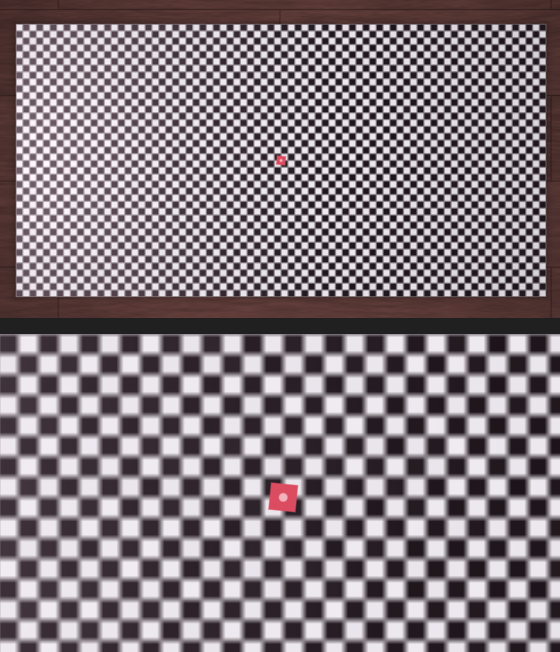
Top: the whole. Bottom: its middle third, enlarged.
This pattern is drawn by a Shadertoy shader. Its source:

```glsl
// Fine checkerboard mat with a soft glare and a small red patch, lying on dark wood planks.
#define CELLS vec2(78.0, 40.0)
#define MAT_CENTER vec2(0.0034, -0.0046)
#define MAT_HALF vec2(0.8337, 0.4289)
#define EDGE_SOFT 0.17
#define PATCH_HALF 0.0142
#define PLANK_SIZE vec2(1.55, 0.27)
#define LIGHT_TILE vec3(0.93, 0.91, 0.935)
#define DARK_TILE vec3(0.125, 0.09, 0.115)
#define WOOD vec3(0.335, 0.212, 0.20)
#define PATCH_RED vec3(0.86, 0.30, 0.38)

const float PI = 3.14159265;

float hash(vec2 p) {
    return fract(sin(dot(p, vec2(127.1, 311.7))) * 43758.5453);
}

float noise(vec2 p) {
    vec2 i = floor(p), f = fract(p);
    f = f * f * (3.0 - 2.0 * f);
    return mix(mix(hash(i), hash(i + vec2(1.0, 0.0)), f.x),
               mix(hash(i + vec2(0.0, 1.0)), hash(i + vec2(1.0, 1.0)), f.x), f.y);
}

float boxDistance(vec2 p, vec2 halfSize) {
    vec2 d = abs(p) - halfSize;
    return length(max(d, 0.0)) + min(max(d.x, d.y), 0.0);
}

float fill(float d, float px) {
    return 1.0 - smoothstep(-px, px, d);
}

// Planks with stretched grain and narrow dark joints
vec3 woodFloor(vec2 p, float px) {
    vec2 q = (p + vec2(0.0, 0.07)) / PLANK_SIZE;
    float row = floor(q.y);
    q.x += 0.45 + 0.55 * mod(row, 2.0);
    vec2 plank = vec2(floor(q.x), row);
    vec2 joint = (0.5 - abs(fract(q) - 0.5)) * PLANK_SIZE;
    float seam = fill(min(joint.x, joint.y) - 0.0015, max(px, 0.0015));
    float wave = noise(p * vec2(3.0, 9.0) + plank * 7.0);
    float grain = noise(vec2(p.x * 9.0, p.y * 110.0 + wave * 5.0));
    grain = mix(grain, noise(p * vec2(40.0, 230.0)), 0.4);
    float tone = 0.84 + 0.28 * grain + 0.10 * (hash(plank) - 0.5);
    float vignette = 1.12 - 0.25 * dot(p, p);
    return WOOD * tone * vignette * (1.0 - 0.35 * seam);
}

// Alternating tiles, washed out toward the glare on the left
vec3 checkerMat(vec2 p, float px) {
    vec2 cellSize = 2.0 * MAT_HALF / CELLS;
    vec2 q = (p + MAT_HALF) / cellSize;
    vec2 soft = max(vec2(EDGE_SOFT), px / cellSize);
    vec2 wave = clamp(sin(PI * q) / (PI * soft), -1.0, 1.0);
    float dark = 0.5 + 0.5 * wave.x * wave.y;

    float glare = smoothstep(0.30, -0.85, p.x);
    float hotspot = exp(-dot((p - vec2(-0.78, 0.0)) * vec2(3.0, 2.6),
                             (p - vec2(-0.78, 0.0)) * vec2(3.0, 2.6)));
    float shade = 1.0 - 0.07 * smoothstep(0.1, 0.85, p.x) - 0.12 * p.y * p.y;
    float wear = 0.025 * (hash(floor(q)) - 0.5);

    vec3 light = LIGHT_TILE * shade + vec3(0.06, 0.05, 0.045) * hotspot;
    vec3 ink = DARK_TILE + vec3(0.22, 0.19, 0.205) * glare
             + vec3(0.08) * hotspot;
    return mix(light, ink, dark) + wear;
}

void mainImage(out vec4 fragColor, in vec2 fragCoord) {
    float px = 1.0 / iResolution.y;
    vec2 p = (fragCoord - 0.5 * iResolution.xy) * px;
    vec2 m = p - MAT_CENTER;

    // Floor with a contact shadow, then the mat
    float matEdge = boxDistance(m, MAT_HALF);
    vec3 color = woodFloor(p, px);
    color *= 1.0 - 0.25 * exp(-max(matEdge, 0.0) * 90.0);
    color = mix(color, checkerMat(m, px), fill(matEdge, px));

    // Tilted red patch with a pale center
    float tilt = 0.10;
    vec2 c = mat2(cos(tilt), sin(tilt), -sin(tilt), cos(tilt)) * m;
    color = mix(color, PATCH_RED, fill(boxDistance(c, vec2(PATCH_HALF)), px));
    color = mix(color, vec3(0.97, 0.80, 0.83), 0.8 * fill(length(c) - 0.0045, px));

    fragColor = vec4(clamp(color, 0.0, 1.0), 1.0);
}
```
